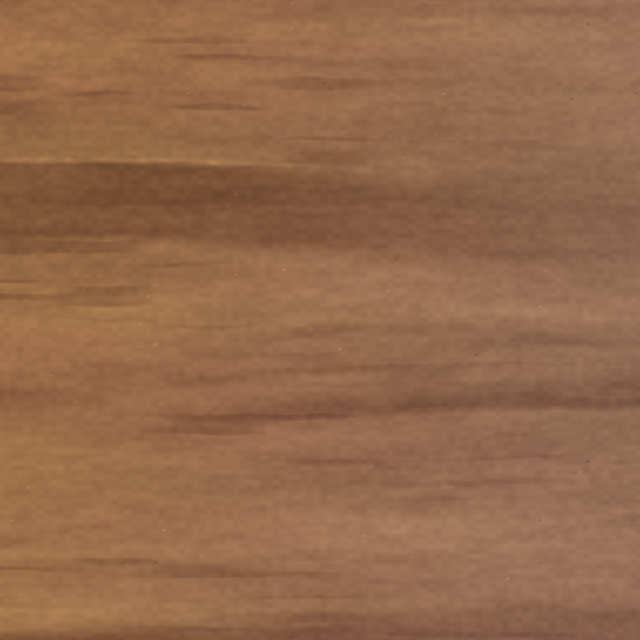
Reproduce this texture procedurally as a Shadertoy shader.

```glsl
// Soft, smooth wood grain running across the canvas.
// Stretched noise gives the streaks, layered sines bend them and drift the hue,
// broad dark bands add depth and sparse cellular flecks mark the surface.

#define WARM_WOOD vec3(0.608, 0.424, 0.280)
#define HAZY_WOOD vec3(0.602, 0.442, 0.352)
#define HUE_DRIFT vec3(-0.010, 0.005, -0.007)
#define GOLD_TINT vec3(0.024, 0.026, 0.010)
#define SHADE_TINT vec3(0.90, 1.10, 1.08)
#define STREAK_CONTRAST 0.36
#define BAND_DEPTH 0.215
#define LINE_DEPTH 0.13
#define MOTTLE 0.080
#define FLECK_CELLS vec2(80.0, 120.0)
#define FLECK_SHARE 0.004

float hash(vec2 p) {
    vec3 q = fract(vec3(p.xyx) * 0.1031);
    q += dot(q, q.yzx + 33.33);
    return fract((q.x + q.y) * q.z);
}

float noise(vec2 p) {
    vec2 cell = floor(p), f = fract(p);
    f = f * f * (3.0 - 2.0 * f);
    float low = mix(hash(cell), hash(cell + vec2(1, 0)), f.x);
    float high = mix(hash(cell + vec2(0, 1)), hash(cell + vec2(1, 1)), f.x);
    return mix(low, high, f.y);
}

// Layers of noise drawn out along x, finer and shorter each time
float streaks(vec2 p) {
    float sum = 0.0, weight = 0.34;
    vec2 scale = vec2(1.4, 13.0);
    for (int i = 0; i < 4; i++) {
        sum += weight * (noise(p * scale + float(i) * 17.3) - 0.5);
        scale *= vec2(2.2, 2.1);
        weight *= 0.77;
    }
    return sum;
}

// Slow two-dimensional swell in -1..1
float layeredSines(vec2 p) {
    float sum = 0.0;
    for (int i = 1; i <= 4; i++) {
        float k = float(i);
        sum += sin(p.x * k * 1.9 + p.y * k * 7.3 + 2.4 * k
                   + 1.3 * sin(p.x * 2.7 - p.y * 5.0 * k)) / k;
    }
    return sum / 2.1;
}

// Dark band between two heights, each side with its own softness
float band(float y, float bottom, float top, float softBottom, float softTop) {
    return smoothstep(bottom - softBottom, bottom + softBottom, y)
         * (1.0 - smoothstep(top - softTop, top + softTop, y));
}

// Signed sparse specks of varied strength, gathered in patches
float flecks(vec2 p) {
    vec2 q = p * FLECK_CELLS, cell = floor(q);
    vec2 center = 0.4 + 0.2 * vec2(hash(cell + 7.1), hash(cell + 3.7));
    vec2 d = fract(q) - center;
    d.y -= 0.35 * d.x;
    float spot = 1.0 - smoothstep(0.0, 0.4, length(d));
    float patches = smoothstep(0.3, 0.8, noise(cell * vec2(0.06, 0.12)));
    float present = step(1.0 - 2.0 * FLECK_SHARE * patches, hash(cell + 51.0));
    float strength = 0.4 + 0.6 * hash(cell + 23.0);
    return spot * present * strength * (hash(cell + 91.0) > 0.4 ? 0.16 : -0.18);
}

void mainImage(out vec4 fragColor, in vec2 fragCoord) {
    vec2 uv = fragCoord / iResolution.xy;
    float drift = layeredSines(uv);

    // Bend the grain gently, with a slight unevenness along each streak
    vec2 p = uv;
    p.y += 0.006 * sin(uv.x * 3.1 + uv.y * 4.0) + 0.003 * sin(uv.x * 8.0 + uv.y * 11.0);
    p.y += 0.004 * (noise(uv * vec2(30.0, 40.0)) - 0.5);
    float fade = smoothstep(0.15, 1.0, uv.x);
    float grain = streaks(p);
    float shade = STREAK_CONTRAST * mix(1.0, 0.75, fade) * grain;

    // Broad bands: a crisp upper one, a right-hand one and the lower corner
    float y = uv.y + 0.008 * grain;
    float upper = band(y, 0.628 - 0.06 * fade, 0.745 - 0.035 * fade,
                       0.010 + 0.03 * fade, 0.003 + 0.05 * fade);
    float middle = band(y, 0.338 + 0.025 * fade, 0.372 + 0.045 * fade, 0.006, 0.022);
    float corner = 1.0 - smoothstep(-0.01, 0.025, y - 0.05 * uv.x);
    shade -= BAND_DEPTH * upper * mix(1.0, 0.5, fade);
    shade -= BAND_DEPTH * 0.62 * middle * smoothstep(0.2, 0.55, uv.x);
    shade -= BAND_DEPTH * 0.75 * corner;

    // Thin dark pores, mostly on the left
    float pores = smoothstep(0.60, 0.90, noise(p * vec2(6.0, 85.0) + 40.0))
                * smoothstep(0.35, 0.70, noise(p * vec2(2.5, 9.0) + 9.0));
    shade -= LINE_DEPTH * pores * (1.0 - 0.6 * fade) * (1.0 - 0.7 * upper);

    // Broken light rim above the upper band
    float rim = exp(-pow((y - 0.751 + 0.035 * fade) / 0.004, 2.0));
    shade += 0.18 * rim * (1.0 - fade) * noise(uv * vec2(75.0, 90.0));

    // Fine mottling and flecks
    shade += MOTTLE * (noise(uv * vec2(95.0, 130.0)) - 0.5);
    shade += MOTTLE * 0.6 * (noise(uv * vec2(32.0, 75.0) + 5.0) - 0.5);
    shade += flecks(uv);

    // Warm left side turning hazy toward the lower right
    float haze = smoothstep(0.15, 1.2, uv.x + 0.25 * (1.0 - uv.y));
    vec3 color = mix(WARM_WOOD, HAZY_WOOD, haze);
    color += HUE_DRIFT * drift;
    color += GOLD_TINT * smoothstep(0.45, 0.9, noise(p * vec2(1.6, 22.0) + 70.0));
    color *= 0.985 + shade * SHADE_TINT;
    fragColor = vec4(clamp(color, 0.0, 1.0), 1.0);
}
```
